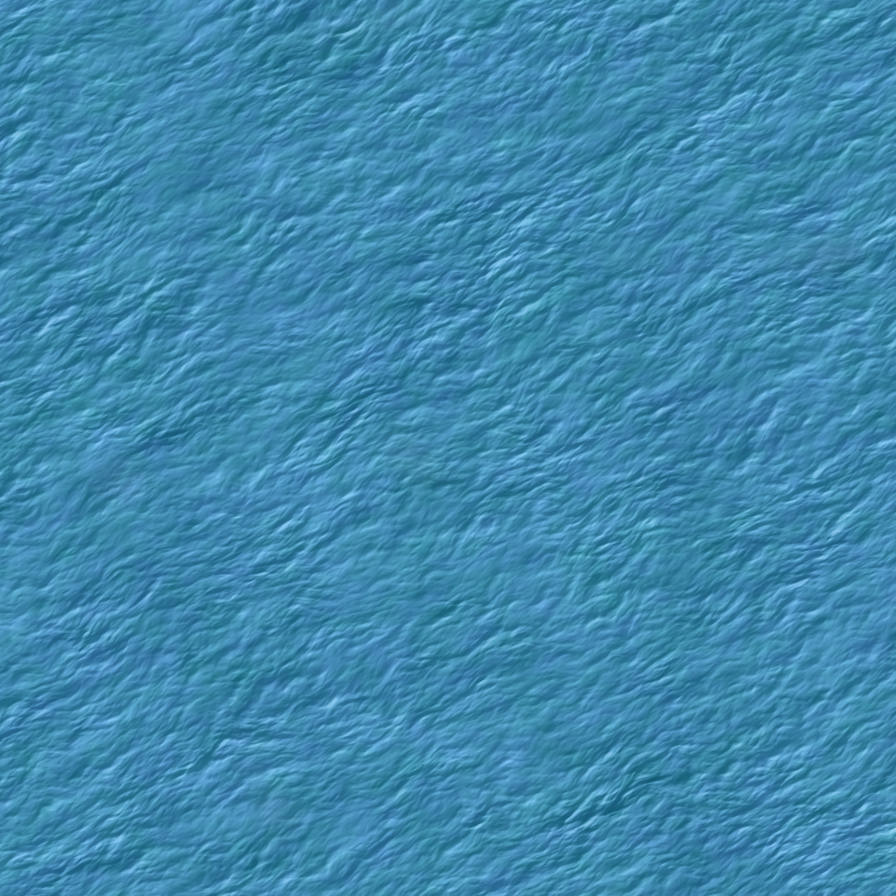
Reproduce this texture procedurally as a three.js fragment shader.

```glsl
// Wind-rippled blue sea seen from above, with slanting wavelets and soft teal patches.
varying vec2 vUv;

const vec3 TEAL = vec3(0.216, 0.530, 0.640);
const vec3 BLUE = vec3(0.262, 0.530, 0.708);
const vec3 SHADE_TINT = vec3(0.84, 1.0, 1.04);   // colour change from trough to crest
const vec3 GLINT = vec3(0.66, 0.83, 0.95);
const vec3 HAZE = vec3(0.42, 0.60, 0.68);

const float WIND_ANGLE = 0.47;      // direction of the crests, in radians
const float RIPPLE_FREQ = 44.0;     // widest ripples across the canvas
const float RIPPLE_STRETCH = 0.44;  // frequency along a crest relative to across it
const float CREST_SHARPNESS = 0.7;
const float CONTRAST = 0.068;
const float TROUGH_LIMIT = 2.0;     // softly caps the darkest slopes
const float CREST_LIMIT = 3.6;      // softly caps the brightest slopes
const float SLOPE_STEP = 0.0009;
const vec2 LIGHT_DIR = vec2(-0.30, 0.95);  // in wind space

vec2 cellGradient(vec2 cell) {
  vec3 q = fract(cell.xyx * vec3(0.1031, 0.1030, 0.0973));
  q += dot(q, q.yzx + 33.33);
  float angle = 6.28318 * fract((q.x + q.y) * q.z);
  return vec2(cos(angle), sin(angle));
}

float gradientNoise(vec2 p) {
  vec2 i = floor(p);
  vec2 f = p - i;
  vec2 u = f * f * f * (f * (f * 6.0 - 15.0) + 10.0);
  vec2 e = vec2(0.0, 1.0);
  float low = mix(dot(cellGradient(i), f),
                  dot(cellGradient(i + e.yx), f - e.yx), u.x);
  float high = mix(dot(cellGradient(i + e.xy), f - e.xy),
                   dot(cellGradient(i + e.yy), f - e.yy), u.x);
  return mix(low, high, u.y);
}

// Bends the crests so that their direction wanders.
vec2 bend(vec2 p) {
  float broad = gradientNoise(p * 7.0 + 11.3);
  float fine = gradientNoise(p * 28.0 + 47.1);
  return p + vec2(0.3, 1.0) * (0.018 * broad + 0.0045 * fine);
}

// Four sheared octaves of stretched, creased ripples.
float waveHeight(vec2 p) {
  p = bend(p);
  float height = 0.0;
  float freq = RIPPLE_FREQ;
  float shear = 0.16;
  for (int i = 0; i < 4; i++) {
    vec2 q = vec2(p.x * RIPPLE_STRETCH, p.y + shear * p.x) * freq;
    float n = gradientNoise(q + 19.7 * float(i + 1));
    float crease = n - CREST_SHARPNESS * sqrt(n * n + 0.002);
    float weight = i == 0 || i == 3 ? 0.65 : 0.92;
    height += crease * weight / freq;
    freq *= 1.75;
    shear = -shear;
  }
  return height;
}

void main() {
  // Wind space: x along the crests, y across them.
  float c = cos(WIND_ANGLE);
  float s = sin(WIND_ANGLE);
  vec2 p = mat2(c, -s, s, c) * vUv + 3.0;

  // Slope towards the light, livelier in gusts and weaker in calm patches.
  vec2 offset = LIGHT_DIR * SLOPE_STEP;
  float slope = (waveHeight(p - offset) - waveHeight(p + offset)) / (2.0 * SLOPE_STEP);
  float gust = 1.0 + 0.65 * gradientNoise(p * vec2(4.0, 7.0) + 5.2)
                   + 0.80 * gradientNoise(p * vec2(13.0, 24.0) + 8.6);
  float shade = slope * clamp(gust, 0.45, 1.7);
  float limit = shade < 0.0 ? TROUGH_LIMIT : CREST_LIMIT;
  shade /= sqrt(1.0 + shade * shade / (limit * limit));

  // Teal and blue water, mottled at several sizes.
  float hue = 0.50 + 0.50 * gradientNoise(p * vec2(5.0, 9.0) + 31.4)
                   + 0.65 * gradientNoise(p * vec2(17.0, 28.0) + 63.8)
                   + 0.70 * gradientNoise(p * vec2(42.0, 64.0) + 91.5)
                   + 0.08 * shade;
  vec3 colour = mix(TEAL, BLUE, clamp(hue, -0.1, 1.1));

  // Broad light and dark streaks, then the ripples.
  float streak = 0.050 * gradientNoise(p * vec2(5.0, 15.0) + 72.9)
               + 0.060 * gradientNoise(p * vec2(16.0, 36.0) + 27.3);
  colour += SHADE_TINT * (CONTRAST * shade + streak);

  // Rare pale haze and bright glints on the steepest crests.
  float haze = smoothstep(0.36, 0.65, gradientNoise(vUv * vec2(6.0, 8.0) + 14.8));
  colour = mix(colour, HAZE, 0.22 * haze);
  colour = mix(colour, GLINT, 0.45 * smoothstep(1.6, 3.2, shade));

  gl_FragColor = vec4(clamp(colour, 0.0, 1.0), 1.0);
}
```
